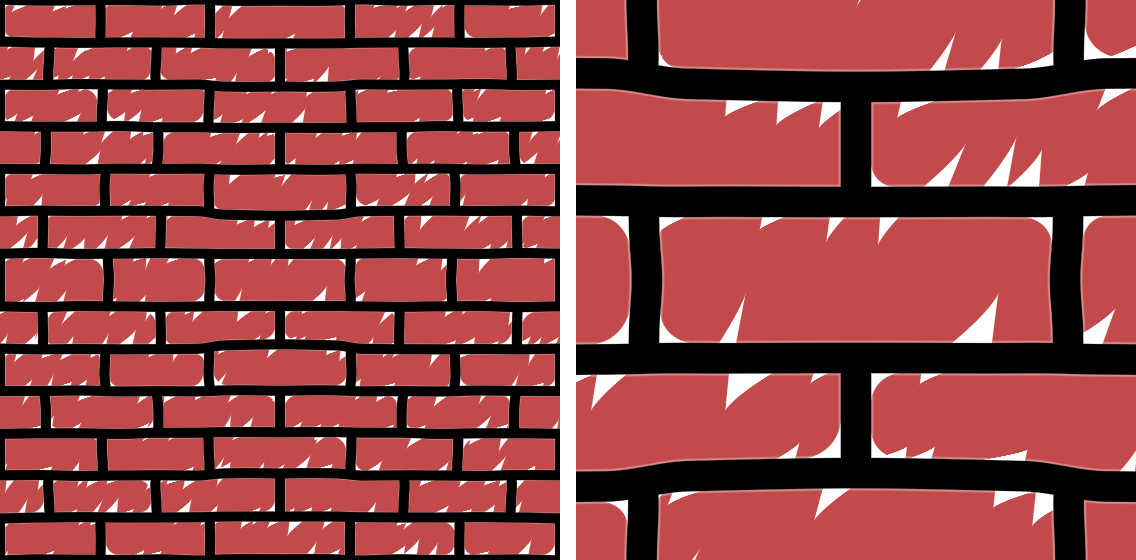
Left, the full canvas; right, a detail of the centre.
Write a WebGL 2 fragment shader that draws this pattern.

```glsl
#version 300 es
precision highp float;
// Brick wall of thirteen courses, five bricks or joint-centred bricks in turn.
// Joints are mirrored about the canvas centre and slightly wobbly; each red
// face carries random slanted white chips along its edges and corners.

uniform vec2 u_resolution;
out vec4 fragColor;

const float HALF_MORTAR = 0.0091;

float hash(vec2 p) {
    vec3 q = fract(vec3(p.xyx) * 0.1031);
    q += dot(q, q.yzx + 33.33);
    return fract((q.x + q.y) * q.z);
}

// Smooth one-dimensional noise in -1..1
float wobble(float x, float seed) {
    float cell = floor(x), f = fract(x);
    f = f * f * (3.0 - 2.0 * f);
    return 2.0 * mix(hash(vec2(cell, seed)), hash(vec2(cell + 1.0, seed)), f) - 1.0;
}

// Height above the centre of bed joint k; every third one sags in the middle
float bedJoint(float k, float x) {
    float sag = mod(k, 3.0) == 1.0 ? 0.0085 - 0.001 * k : 0.0015;
    sag *= 1.0 - smoothstep(0.1, 0.15, x) * 0.75 - 0.25 * smoothstep(0.0, 0.12, x);
    return 0.0475 + 0.0754 * k - sag + 0.0012 * wobble(x * 14.0, k + 40.0);
}

// Curved wedges biting in from an edge, leaning towards negative x
float chips(float x, float depth, float seed, float aa) {
    const float SPACING = 0.032;
    float cell = floor(x / SPACING), cover = 0.0;
    for (float i = -1.0; i <= 1.0; i++) {
        vec2 id = vec2(cell + i + 60.0, seed);
        float start = (cell + i + 0.9 * hash(id + 3.7)) * SPACING;
        float big = hash(id + 11.3);
        float reach = mix(0.007, 0.034, big * big);
        float width = mix(0.009, 0.027, hash(id + 23.9));
        float lean = mix(0.05, 0.45, hash(id + 31.1));
        float s = x - start + lean * depth;
        float taper = pow(max(1.0 - depth / reach, 0.0), 1.4);
        float inside = min(s, width * taper - s);
        cover = max(cover, step(hash(id), 0.42) * smoothstep(0.0, 2.0 * aa, inside));
    }
    return cover;
}

void main() {
    vec2 p = (gl_FragCoord.xy - 0.5 * u_resolution) / min(u_resolution.x, u_resolution.y);
    float aa = 0.75 / min(u_resolution.x, u_resolution.y);
    vec2 a = abs(p);
    vec2 side = vec2(p.x < 0.0 ? -1.0 : 1.0, p.y < 0.0 ? -1.0 : 1.0);

    // Course number counted outwards, and distances to its bed joints
    float row = max(ceil((a.y - 0.0475) / 0.0754), 0.0);
    float outer = bedJoint(row, a.x) - a.y;
    float inner = row < 0.5 ? bedJoint(0.0, a.x) + a.y : a.y - bedJoint(row - 1.0, a.x);
    float top = (side.y > 0.0 ? outer : inner) - HALF_MORTAR;
    float bottom = (side.y > 0.0 ? inner : outer) - HALF_MORTAR;

    // Upright joints: odd courses have one on the centre line
    bool odd = mod(row, 2.0) > 0.5;
    float bend = 0.0025 * wobble(a.y * 30.0, row + 70.0);
    float near = (odd ? 0.212 + 0.0018 * row : 0.126) + bend;
    float far = (odd ? 0.427 - 0.0029 * row : 0.307 + 0.0024 * row) + bend;
    float column = step(near, a.x) + step(far, a.x);
    float from = column < 0.5 ? (odd ? 0.0 : -near) : (column < 1.5 ? near : far);
    float to = column < 0.5 ? near : (column < 1.5 ? far : (odd ? 0.65 : 0.5));
    float upright = min(a.x - from, to - a.x) - HALF_MORTAR;
    float face = min(upright, min(top, bottom));

    // Chips on the upper and lower edges
    float course = row * side.y + 20.0;
    float wear = max(chips(p.x, top, course * 2.0, aa),
                     chips(-p.x, bottom, course * 2.0 + 1.0, aa));

    // Some corners are worn round
    float end = a.x - from < to - a.x ? 1.0 : 2.0;
    vec2 cornerId = vec2(side.x * (column * 2.0 + end) + 12.0,
                         course * 2.0 + step(bottom, top) + 90.0);
    float radius = 0.026 * max(hash(cornerId) - 0.45, 0.0) / 0.55;
    vec2 corner = max(radius - vec2(upright, min(top, bottom)), 0.0);
    wear = max(wear, smoothstep(-aa, aa, length(corner) - radius) * step(0.002, radius));

    // Pale rim just inside the mortar
    float rim = 0.35 * (1.0 - smoothstep(0.0006, 0.0018, face));

    vec3 brickRed = vec3(0.76, 0.29, 0.29);
    vec3 color = mix(brickRed, vec3(1.0), max(wear, rim));
    color *= smoothstep(-aa, aa, face);
    fragColor = vec4(color, 1.0);
}
```
